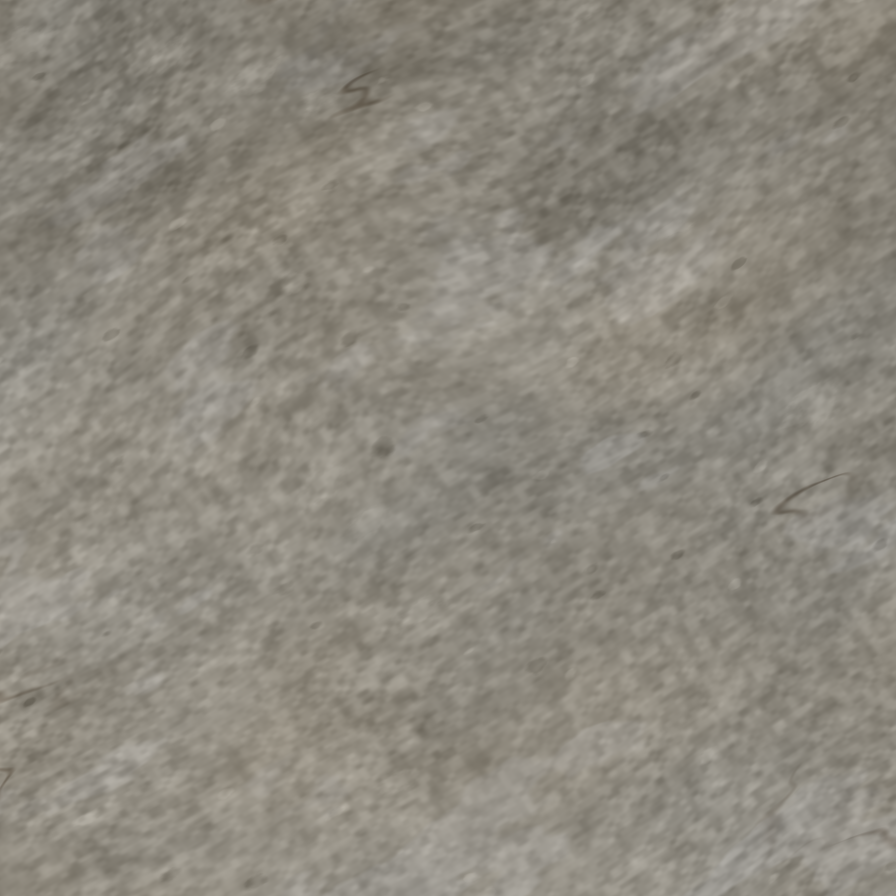
Write a WebGL 1 fragment shader that draws this texture.

```glsl
precision highp float;
// Weathered grey-beige stone with slanted grain, soft bands, pale chips and fine cracks.

uniform vec2 u_resolution;

#define GRAIN_ANGLE 0.56
#define GRAIN_SCALE vec2(72.0, 118.0)
#define GRAIN_CONTRAST 0.125
#define BAND_SCALE vec2(2.6, 8.5)
#define BAND_CONTRAST 0.13
#define BLOTCH_CONTRAST 0.09
#define CHIP_SCALE vec2(10.0, 19.0)
#define CHIP_SHARE 0.22
#define CRACK_WIDTH 0.016
#define STONE_COLOR vec3(0.546, 0.528, 0.487)

float hash(vec2 p) {
  vec3 h = fract(vec3(p.xyx) * vec3(0.1031, 0.1030, 0.0973));
  h += dot(h, h.yzx + 33.33);
  return fract((h.x + h.y) * h.z);
}

float noise(vec2 p) {
  vec2 cell = floor(p);
  vec2 f = fract(p);
  f = f * f * f * (f * (f * 6.0 - 15.0) + 10.0);
  float low = mix(hash(cell), hash(cell + vec2(1.0, 0.0)), f.x);
  float high = mix(hash(cell + vec2(0.0, 1.0)), hash(cell + vec2(1.0, 1.0)), f.x);
  return mix(low, high, f.y);
}

mat2 rotation(float angle) {
  float c = cos(angle), s = sin(angle);
  return mat2(c, -s, s, c);
}

// Layered noise, roughly 0 to 1 around 0.5
float fbm(vec2 p) {
  float sum = 0.0, weight = 0.533;
  mat2 turn = rotation(0.35);
  for (int i = 0; i < 4; i++) {
    sum += weight * noise(p);
    p = turn * p * 2.03 + 17.3;
    weight *= 0.5;
  }
  return sum;
}

// Scattered ragged chips: x is pale coverage, y is dark pit coverage
vec2 chips(vec2 p) {
  vec2 cover = vec2(0.0);
  vec2 home = floor(p);
  float ragged = 1.5 * (fbm(p * 4.0) - 0.5);
  for (int j = -1; j <= 1; j++) {
    for (int i = -1; i <= 1; i++) {
      vec2 cell = home + vec2(float(i), float(j));
      vec2 center = cell + 0.2 + 0.6 * vec2(hash(cell + 3.1), hash(cell + 47.7));
      float size = mix(0.09, 0.42, pow(hash(cell + 81.3), 5.0));
      float dist = length(p - center) / size + ragged;
      float body = 1.0 - smoothstep(0.5, 1.2, dist);
      float pick = hash(cell + 129.0);
      float pale = step(pick, CHIP_SHARE);
      float pit = step(1.0 - CHIP_SHARE, pick) * step(size, 0.17);
      cover = max(cover, body * vec2(pale, pit));
    }
  }
  return cover;
}

void main() {
  vec2 uv = gl_FragCoord.xy / u_resolution;

  // Coordinates along and across the grain, gently bent
  vec2 bend = vec2(noise(uv * 3.0 + 5.0), noise(uv * 3.0 + 31.0)) - 0.5;
  vec2 q = rotation(GRAIN_ANGLE) * (uv + 0.04 * bend) + 4.0;

  // Broad tone: darker streaked top, lighter mottled bottom
  float top = smoothstep(0.4, 0.75, uv.y);
  float bands = fbm(q * BAND_SCALE) - 0.5;
  float blotches = fbm(uv * 5.5 + 2.0 * bend + 60.0) - 0.5;
  float tone = 0.012 - 0.032 * top;
  tone += BAND_CONTRAST * bands * mix(0.6, 1.15, top);
  tone += BLOTCH_CONTRAST * blotches * mix(1.0, 0.6, top);

  // Fine grain in three sizes, with longer streaks
  float grain = noise(q * GRAIN_SCALE) - 0.5;
  grain += 0.65 * (noise(q * GRAIN_SCALE * 0.51 + 23.0) - 0.5);
  grain += 0.6 * (noise(q * GRAIN_SCALE * 1.7 + 71.0) - 0.5);
  float streaks = noise(q * vec2(14.0, 60.0) + 90.0) - 0.5;
  tone += GRAIN_CONTRAST * grain * mix(0.6, 0.95, noise(uv * 7.0));
  tone += 0.045 * streaks * mix(0.5, 1.0, top);

  // Broken cracks with a pale lip on one side
  float level = fbm(q * vec2(2.4, 8.0) + 140.0) - 0.5;
  float gate = smoothstep(0.56, 0.74, noise(q * vec2(4.0, 6.0) + 210.0));
  float crack = gate * (1.0 - smoothstep(0.0, CRACK_WIDTH, abs(level)));
  float lip = gate * smoothstep(0.0, 0.02, level) * (1.0 - smoothstep(0.03, 0.07, level));

  // Worn pale patches and small chips
  float worn = smoothstep(0.64, 0.72, fbm(q * vec2(6.0, 15.0) + 320.0));
  vec2 chip = chips(q * CHIP_SCALE);
  float pale = max(max(0.75 * worn, 0.65 * lip), chip.x);
  tone += 0.055 * pale - 0.12 * crack - 0.07 * chip.y;

  // Slight drift between warm brown and cool violet grey
  float warmth = fbm(q * vec2(3.0, 6.0) + 400.0) - 0.5;
  vec3 tint = vec3(0.018, 0.0, -0.024) * warmth;
  tint += vec3(-0.005, -0.002, 0.007) * worn + vec3(0.012, 0.0, -0.006) * crack;

  gl_FragColor = vec4(clamp(STONE_COLOR + tone + tint, 0.0, 1.0), 1.0);
}
```
